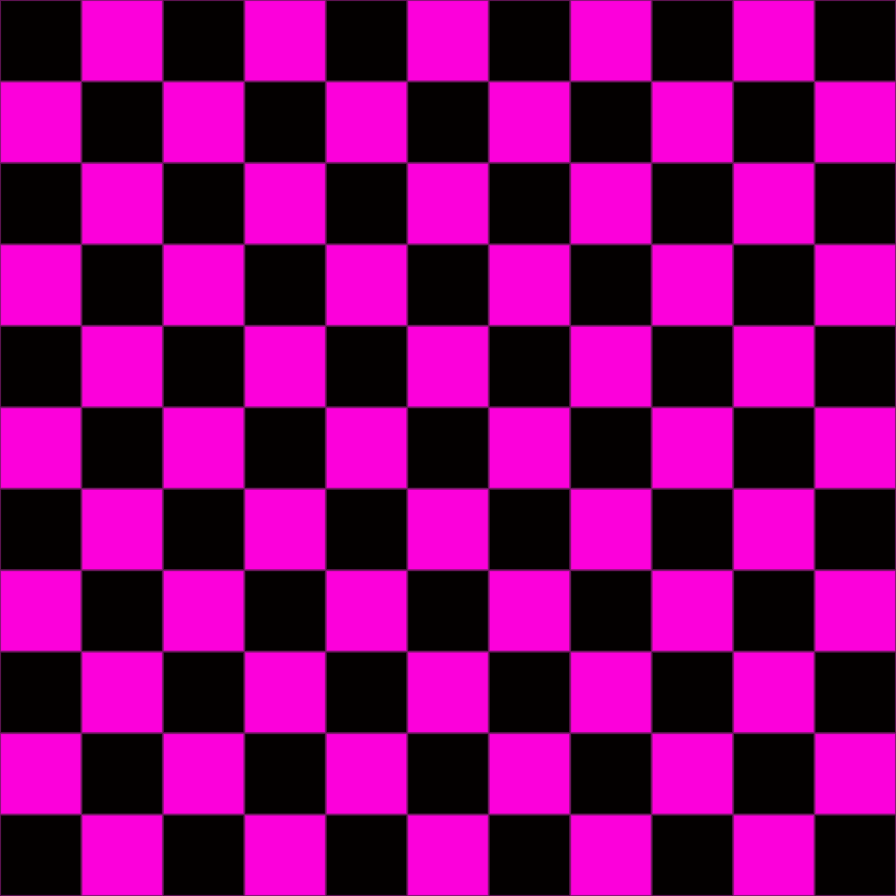
A Shadertoy shader for this pattern:

```glsl
const vec3 BLACK = vec3(0.01, 0.0, 0.0);
const vec3 MAGENTA = vec3(0.99, 0.0, 0.86);
const vec3 SEAM = vec3(0.45, 0.09, 0.39);

// Distance to the nearest grid line, in cells
float gridDistance(vec2 p) {
    vec2 toLine = 0.5 - abs(fract(p) - 0.5);
    return min(toLine.x, toLine.y);
}

void mainImage(out vec4 fragColor, in vec2 fragCoord) {
    vec2 p = 11.0 * fragCoord / iResolution.xy;
    float pixel = 11.0 / min(iResolution.x, iResolution.y);

    // Alternating squares, black in the corners
    vec2 cell = floor(p);
    vec3 color = mix(BLACK, MAGENTA, mod(cell.x + cell.y, 2.0));

    // Thin soft seam covers each boundary, including the outer border
    float halfWidth = max(0.022, pixel);
    float seam = 1.0 - smoothstep(0.0, halfWidth, gridDistance(p));
    color = mix(color, SEAM, seam);

    fragColor = vec4(color, 1.0);
}
```
